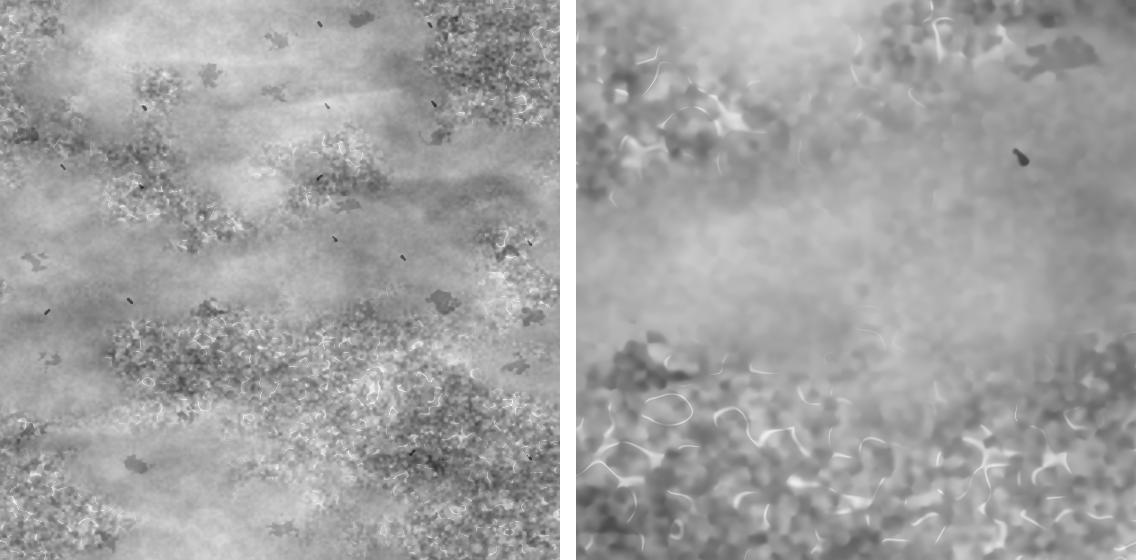
Left: the whole. Right: its middle third, enlarged.
A Shadertoy shader for this texture:

```glsl
// Weathered grey plaster: wide soft clouds stretched sideways, gritty flaking
// patches, round pitted blotches and a few tiny dark nicks.
// Every layer is a wrapped cellular noise, so the square tiles on all sides.

vec3 hash3(vec2 p) {
    vec3 q = fract(p.xyx * vec3(0.1031, 0.1030, 0.0973));
    q += dot(q, q.yxz + 33.33);
    return fract((q.xxy + q.yzz) * q.zyx);
}

// Smooth cellular noise around zero: random cell values blended by distance.
float softCells(vec2 uv, vec2 repeats, float seed) {
    vec2 p = uv * repeats;
    vec2 cell = floor(p), local = fract(p);
    float total = 0.0, weights = 0.04;
    for (int y = -1; y <= 1; y++)
    for (int x = -1; x <= 1; x++) {
        vec2 o = vec2(x, y);
        vec3 h = hash3(mod(cell + o, repeats) + seed * 17.3);
        vec2 d = o + 0.15 + 0.7 * h.xy - local;
        float w = max(0.0, 1.0 - dot(d, d) / 1.32);
        w *= w * w;
        total += w * (h.z - 0.5);
        weights += w;
    }
    return total / weights;
}

// Offset to the mark scattered in this cell, and its random value.
vec3 scatterMark(vec2 uv, vec2 repeats, float seed) {
    vec2 p = uv * repeats;
    vec3 h = hash3(mod(floor(p), repeats) + seed * 17.3);
    return vec3((fract(p) - 0.3 - 0.4 * h.xy) / repeats, h.z);
}

float cloudLayers(vec2 uv) {
    float sum = 0.0, gain = 1.0;
    vec2 repeats = vec2(3.0, 6.0);
    for (int i = 0; i < 5; i++) {
        sum += gain * softCells(uv, repeats, float(i) + 1.0);
        repeats = floor(repeats * vec2(2.1, 1.9));
        gain *= 0.64;
    }
    return sum;
}

void mainImage(out vec4 fragColor, in vec2 fragCoord) {
    vec2 uv = fragCoord / iResolution.xy;

    // Clouds, bent a little, with flat shadow streaks
    vec2 bend = vec2(softCells(uv, vec2(7.0, 9.0), 11.0),
                     softCells(uv, vec2(6.0, 8.0), 12.0));
    vec2 warped = uv + 0.05 * bend;
    float cloud = cloudLayers(warped);
    float streak = smoothstep(0.1, 0.4, softCells(warped, vec2(4.0, 17.0), 13.0));
    float tone = 0.615 + 0.31 * cloud - 0.07 * streak;

    // Grit and curled flakes, strongest in rough patches
    float patches = softCells(warped, vec2(5.0, 9.0), 14.0)
                  + 0.6 * softCells(warped, vec2(14.0, 22.0), 15.0);
    float rough = smoothstep(-0.2, 0.25, patches - 0.35 * cloud);
    float coarse = softCells(uv, vec2(72.0, 80.0), 16.0);
    float fine = softCells(uv, vec2(165.0, 175.0), 17.0);
    vec2 curl = uv + 0.006 * vec2(coarse, -coarse);
    float ridge = abs(softCells(curl, vec2(62.0, 70.0), 18.0));
    float flake = smoothstep(0.07, 0.0, ridge) * smoothstep(-0.05, 0.2, coarse + 0.6 * fine);
    tone += mix(0.06, 0.26, rough) * fine + mix(0.04, 0.2, rough) * coarse;
    tone += 0.17 * rough * flake;

    // Pitted round blotches
    vec3 blotch = scatterMark(uv, vec2(7.0, 10.0), 19.0);
    float blotchRim = length(blotch.xy / vec2(0.021, 0.016)) + 1.3 * coarse + 0.9 * fine;
    tone -= 0.12 * step(blotch.z, 0.38) * smoothstep(1.15, 0.5, blotchRim);

    // Small slanted nicks, each under a faint pale smear
    vec3 nick = scatterMark(uv, vec2(6.0, 8.0), 20.0);
    float kept = step(nick.z, 0.42);
    float slant = nick.z < 0.21 ? 0.8 : -0.9;
    vec2 along = vec2(cos(slant), sin(slant));
    vec2 gap = nick.xy - along * clamp(dot(nick.xy, along), -0.004, 0.004);
    float smear = length((nick.xy - vec2(-0.006, 0.006)) / vec2(0.022, 0.011));
    tone += 0.05 * kept * smoothstep(1.0, 0.2, smear + coarse);
    tone -= 0.3 * kept * smoothstep(0.0035, 0.001, length(gap) + 0.003 * fine);

    fragColor = vec4(vec3(clamp(tone, 0.2, 0.92)), 1.0);
}
```
